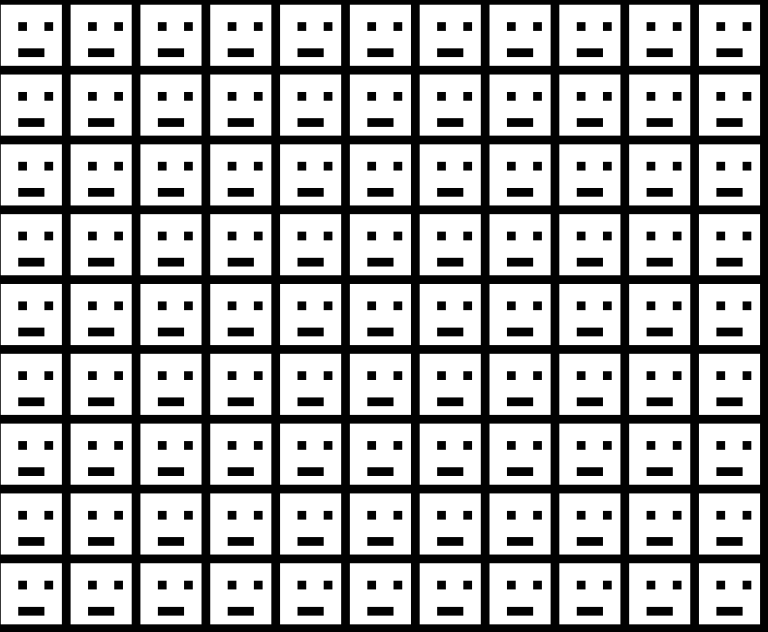
This pattern is drawn by a WebGL 1 fragment shader. Its source:

```glsl
precision highp float;
// White square tiles on black, each cut by two small squares above a short bar.

uniform vec2 u_resolution;

const float TILES_ACROSS = 11.0;
const float CELLS_PER_TILE = 8.0;            // seven white cells and one of gap
const vec2 GRID_OFFSET = vec2(0.09, 0.54);   // first tile corner, in cells
const vec2 TILE_SIZE = vec2(7.0);
const vec2 LEFT_SQUARE = vec2(2.0, 2.0);
const vec2 RIGHT_SQUARE = vec2(5.0, 2.0);
const vec2 SQUARE_SIZE = vec2(1.0);
const vec2 BAR_CORNER = vec2(2.0, 5.0);
const vec2 BAR_SIZE = vec2(3.0, 1.0);
const vec3 INK = vec3(0.005);
const vec3 PAPER = vec3(1.0);

// Share of a pixel covered by a rectangle, from its corner and size.
float boxCoverage(vec2 p, vec2 corner, vec2 size, float pixel) {
  vec2 enter = clamp((p - corner) / pixel + 0.5, 0.0, 1.0);
  vec2 leave = clamp((p - corner - size) / pixel + 0.5, 0.0, 1.0);
  vec2 cover = enter - leave;
  return cover.x * cover.y;
}

void main() {
  // Cell units, measured down from the top left corner.
  float pixel = TILES_ACROSS * CELLS_PER_TILE / u_resolution.x;
  vec2 fromTop = vec2(gl_FragCoord.x, u_resolution.y - gl_FragCoord.y);
  vec2 grid = fromTop * pixel - GRID_OFFSET;

  // Repeat with the seam in the middle of the gap, so tile edges stay smooth.
  vec2 p = mod(grid + 0.5, CELLS_PER_TILE) - 0.5;

  float white = boxCoverage(p, vec2(0.0), TILE_SIZE, pixel);
  white -= boxCoverage(p, LEFT_SQUARE, SQUARE_SIZE, pixel);
  white -= boxCoverage(p, RIGHT_SQUARE, SQUARE_SIZE, pixel);
  white -= boxCoverage(p, BAR_CORNER, BAR_SIZE, pixel);

  gl_FragColor = vec4(mix(INK, PAPER, clamp(white, 0.0, 1.0)), 1.0);
}
```
